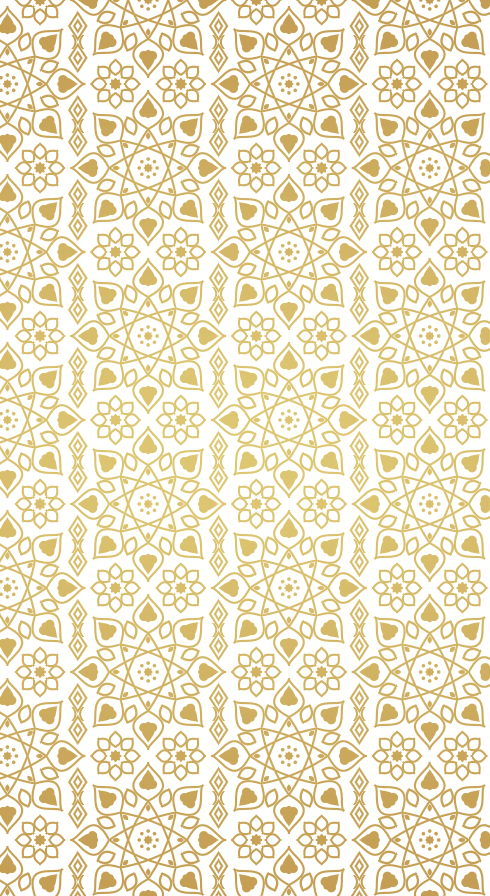
This pattern is drawn by a Shadertoy shader. Its source:

```glsl
// Gold line ornament on white: eight-petal medallions on a half-drop lattice,
// with small blossoms and linked diamonds in the gaps. Each motif is folded
// into one sector and drawn from signed distances, then tinted by a soft glow.

const float PI = 3.14159265;
const float CANVAS_WIDTH = 630.0;            // design units across the canvas
const vec2 HALF_PERIOD = vec2(181.0, 108.0); // step between neighbouring medallions
const vec2 LATTICE_ORIGIN = vec2(190.5, 72.0);
const float STROKE = 1.35;                   // half line width

// Folds the plane into one of eight sectors centred on the x axis.
vec2 foldEight(vec2 p, float turn) {
    float sector = PI / 4.0;
    float angle = atan(p.y, p.x) + turn;
    angle = mod(angle + 0.5 * sector, sector) - 0.5 * sector;
    return length(p) * vec2(cos(angle), sin(angle));
}

float outline(float d, float halfWidth) {
    return abs(d) - halfWidth;
}

// Normalised blade profile; the powers shape its base and tip.
float bladeProfile(float t, vec2 power) {
    t = clamp(t, 0.0, 1.0);
    float peak = power.x / (power.x + power.y);
    return pow(t / peak, power.x) * pow((1.0 - t) / (1.0 - peak), power.y);
}

// Pointed blade along x, from base to tip.
float blade(vec2 p, float base, float tip, float halfWidth, vec2 power) {
    float span = tip - base;
    float t = (p.x - base) / span;
    float slope = halfWidth / span
        * (bladeProfile(t + 0.01, power) - bladeProfile(t - 0.01, power)) / 0.02;
    float side = (abs(p.y) - halfWidth * bladeProfile(t, power)) / sqrt(1.0 + slope * slope);
    return max(side, max(base - p.x, p.x - tip));
}

float diamond(vec2 p, vec2 size) {
    p = abs(p) / size;
    return (p.x + p.y - 1.0) / length(1.0 / size);
}

// Solid three-lobed bud pointing along x.
float bud(vec2 p) {
    float lobes = length(vec2(p.x - 71.5, abs(p.y) - 5.5)) - 6.0;
    float tip = blade(p, 64.0, 91.0, 8.5, vec2(0.8, 1.3));
    return min(lobes, tip);
}

// Interlaced eight-pointed star of shallow arcs.
float starWeave(vec2 p, float reach) {
    float d = 1e5;
    for (int i = 0; i < 8; i++) {
        float angle = (float(i) + 0.5) * PI / 4.0;
        vec2 centre = -196.0 * vec2(cos(angle), sin(angle));
        d = min(d, outline(length(p - centre) - 220.0, STROKE));
    }
    return max(d, length(p) - reach);
}

float medallion(vec2 p) {
    vec2 onPetal = foldEight(p, 0.0);
    vec2 between = foldEight(p, PI / 8.0);
    float d = outline(blade(onPetal, 50.0, 99.0, 19.0, vec2(1.1, 1.6)), STROKE);
    d = min(d, bud(onPetal));
    d = min(d, blade(onPetal, 36.5, 46.0, 2.8, vec2(1.0)));
    d = min(d, outline(blade(between, 47.0, 70.0, 7.0, vec2(1.0)), 1.5));
    d = min(d, starWeave(p, 50.5));
    d = min(d, length(onPetal - vec2(11.5, 0.0)) - 2.3);
    return min(d, blade(onPetal, -4.0, 6.0, 2.8, vec2(1.0)));
}

float blossom(vec2 p) {
    vec2 q = foldEight(p, 0.0);
    float petals = outline(blade(q, 12.0, 31.0, 7.4, vec2(1.0, 1.15)), STROKE);
    float heart = length(p) - 6.8 - 0.9 * cos(8.0 * atan(p.y, p.x));
    return min(petals, heart);
}

// Two nested diamonds joined by a waisted link.
float diamondPair(vec2 p) {
    p = abs(p);
    vec2 q = p - vec2(0.0, 20.5);
    float frames = outline(diamond(q, vec2(11.0, 17.0)), STROKE);
    float cores = outline(diamond(q, vec2(4.6, 7.2)), STROKE);
    float waist = outline(p.x - 3.0 - 0.05 * p.y * p.y, STROKE);
    return min(min(frames, cores), max(waist, p.y - 9.0));
}

// One medallion with its share of blossoms and diamonds.
float latticeMotif(vec2 p) {
    p = mod(p + HALF_PERIOD, 2.0 * HALF_PERIOD) - HALF_PERIOD;
    vec2 q = abs(p);
    float d = blossom(q - vec2(42.0, HALF_PERIOD.y));
    d = min(d, diamondPair(q - 0.5 * HALF_PERIOD));
    return min(d, medallion(p));
}

// Pale yellow gold in the middle, deeper bronze towards the ends.
vec3 goldTint(vec2 fromCentre) {
    float away = smoothstep(0.0, 0.52, length(fromCentre * vec2(0.55, 1.0)));
    return mix(vec3(0.87, 0.78, 0.45), vec3(0.77, 0.62, 0.33), away);
}

void mainImage(out vec4 fragColor, in vec2 fragCoord) {
    float pixel = CANVAS_WIDTH / iResolution.x;
    vec2 p = fragCoord * pixel - LATTICE_ORIGIN;
    float d = min(latticeMotif(p), latticeMotif(p - HALF_PERIOD));
    float ink = clamp(0.5 - d / pixel, 0.0, 1.0);
    vec2 fromCentre = (fragCoord - 0.5 * iResolution.xy) / iResolution.y;
    vec3 paper = vec3(1.0, 1.0, 0.995);
    fragColor = vec4(mix(paper, goldTint(fromCentre), ink), 1.0);
}
```
